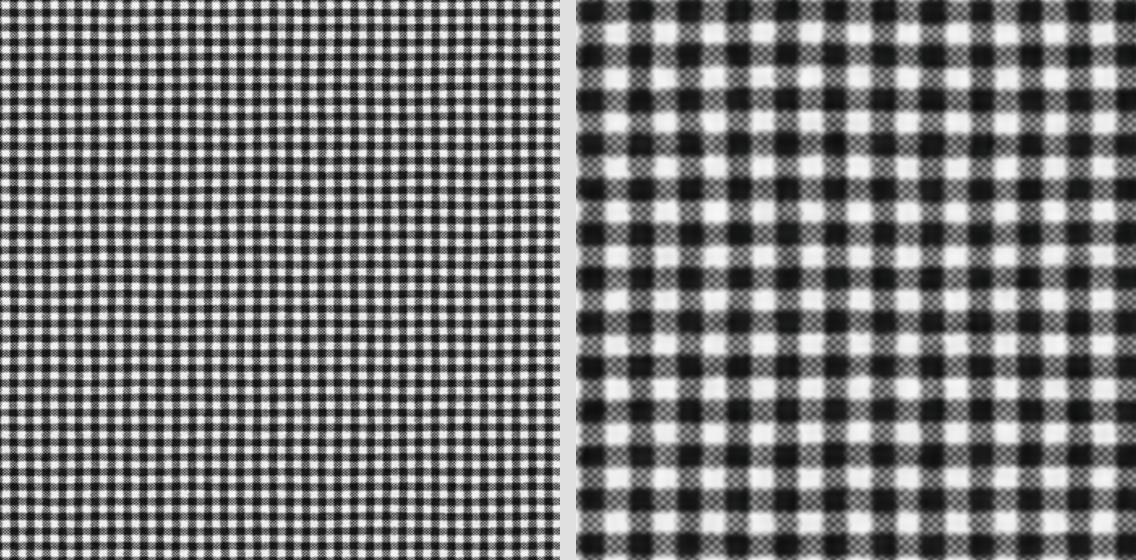
Left: the whole. Right: its middle third, enlarged.
Reproduce this texture procedurally as a WebGL 1 fragment shader.

```glsl
precision highp float;

uniform vec2 u_resolution;

#define CHECKS vec2(34.55, 37.8)        // repeats across and down
#define FIRST_CHECK vec2(0.0104, 0.0117) // centre of the lower left white check
#define WHITE_WIDTH vec2(0.51, 0.50)    // white stripe width in repeats
#define EDGE_SOFTNESS 0.11
#define THREADS 5.0                     // weave periods per repeat
#define WEAVE_CONTRAST 0.17
#define FRAY 0.05
#define DRIFT 0.06
#define THREAD_SHADING 0.10
#define TONE_GAMMA 1.3
#define INK vec3(0.085, 0.087, 0.088)
#define COTTON vec3(0.935)

const float TAU = 6.2831853;

vec2 gradientAt(vec2 cell) {
  float h = fract(sin(dot(cell, vec2(127.1, 311.7))) * 43758.55);
  return vec2(cos(h * TAU), sin(h * TAU));
}

float gradientNoise(vec2 p) {
  vec2 i = floor(p);
  vec2 f = p - i;
  vec2 s = f * f * f * (f * (f * 6.0 - 15.0) + 10.0);
  float a = dot(gradientAt(i), f);
  float b = dot(gradientAt(i + vec2(1.0, 0.0)), f - vec2(1.0, 0.0));
  float c = dot(gradientAt(i + vec2(0.0, 1.0)), f - vec2(0.0, 1.0));
  float d = dot(gradientAt(i + 1.0), f - 1.0);
  return mix(mix(a, b, s.x), mix(c, d, s.x), s.y);
}

// 1 on the white yarn, 0 on the dark yarn, for both thread directions
vec2 stripes(vec2 u, vec2 pixel) {
  vec2 fromCentre = abs(fract(u + 0.5) - 0.5);
  vec2 soft = max(vec2(EDGE_SOFTNESS), pixel);
  return 1.0 - smoothstep(0.5 * WHITE_WIDTH - soft, 0.5 * WHITE_WIDTH + soft, fromCentre);
}

void main() {
  vec2 p = gl_FragCoord.xy / u_resolution;
  vec2 u = (p - FIRST_CHECK) * CHECKS;
  vec2 pixel = CHECKS / u_resolution;

  // Slow drift of the cloth and ragged stripe edges
  vec2 drift = DRIFT * vec2(gradientNoise(u * 0.23 + 7.3), gradientNoise(u * 0.23 + 41.9));
  vec2 fray = FRAY * vec2(gradientNoise(u * vec2(1.3, THREADS) + 13.7),
                          gradientNoise(u * vec2(THREADS, 1.3) + 67.1));
  vec2 yarn = stripes(u + drift + fray, pixel);

  // Over and under of the plain weave, faded where it cannot be resolved
  vec2 wave = sin(TAU * THREADS * u);
  vec2 visible = 1.0 - smoothstep(0.4, 0.6, pixel * THREADS);
  float over = 0.5 + WEAVE_CONTRAST * wave.x * wave.y * visible.x * visible.y;
  float light = pow(mix(yarn.x, yarn.y, over), TONE_GAMMA);

  // Uneven dye along single threads
  float slub = gradientNoise(u * vec2(THREADS, 0.7) + 23.4)
             + gradientNoise(u * vec2(0.7, THREADS) + 91.6);
  float dyeRange = mix(0.35, 1.0, 4.0 * light * (1.0 - light));
  vec3 cloth = mix(INK, COTTON, light) + THREAD_SHADING * slub * dyeRange;

  gl_FragColor = vec4(clamp(cloth, 0.0, 1.0), 1.0);
}
```
